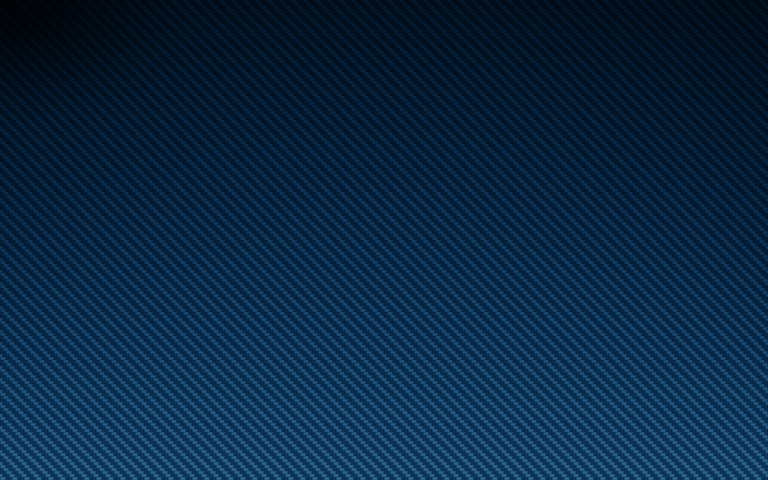
Write a WebGL 1 fragment shader that draws this texture.

```glsl
precision highp float;
// Navy carbon-fibre twill: stepped diagonal ribs, lit from below and fading to black at the top.

uniform vec2 u_resolution;

const vec2 REPEATS = vec2(64.0, 40.0);  // twill repeats across and down
const float STEPS = 4.0;                // threads per repeat
const float CONTRAST = 0.7;             // strength of the weave relief
const int SAMPLES = 4;                  // subsamples per pixel side

// Rounded bump over one thread width, t in 0..1
float threadRound(float t) {
  return sqrt(max(4.0 * t * (1.0 - t), 0.0));
}

// Soft-edged float covering half of a repeat
float floatMask(float phase, float edge) {
  return smoothstep(0.0, edge, phase) * (1.0 - smoothstep(0.5 - edge, 0.5, phase));
}

// Relative brightness of the weave, averaging about one
float twill(vec2 p) {
  vec2 thread = p * STEPS;
  vec2 id = floor(thread);
  vec2 across = fract(thread);

  // Bright horizontal floats, shifted by one thread on each row
  float weftPhase = fract(p.x + id.y / STEPS);
  float weft = floatMask(weftPhase, 0.07);
  float weftShade = mix(1.05, 1.6, threadRound(across.y));
  weftShade *= 0.9 + 0.2 * threadRound(clamp(weftPhase * 2.0, 0.0, 1.0));

  // Dark vertical floats fill the gaps between them
  float warpPhase = fract(p.y + id.x / STEPS);
  float warpShade = mix(0.4, 0.68, threadRound(across.x));
  warpShade *= 0.85 + 0.3 * warpPhase;

  return mix(warpShade, weftShade, weft);
}

// Broad light: bright at the bottom, dark at the top and its corners
float lighting(vec2 uv) {
  float light = mix(0.265, 0.06, pow(uv.y, 0.9));
  float side = abs(uv.x - 0.5) * 2.0;
  light *= 1.0 - 0.22 * side * side * smoothstep(0.0, 0.8, uv.y);
  float corner = 1.0 - smoothstep(0.0, 0.28, length(uv - vec2(0.0, 1.0)));
  return light * (1.0 - 0.7 * corner);
}

// Navy ramp: deep blue in shadow, steel blue in light
vec3 navy(float level) {
  return vec3(1.2 * level * level, level, level * (2.05 - 1.75 * level));
}

void main() {
  // Average the fine weave over the pixel
  float weave = 0.0;
  for (int j = 0; j < SAMPLES; j++) {
    for (int i = 0; i < SAMPLES; i++) {
      vec2 offset = (vec2(float(i), float(j)) + 0.5) / float(SAMPLES) - 0.5;
      vec2 uv = (gl_FragCoord.xy + offset) / u_resolution;
      weave += twill(uv * REPEATS);
    }
  }
  weave = mix(1.0, weave / float(SAMPLES * SAMPLES), CONTRAST);

  vec2 uv = gl_FragCoord.xy / u_resolution;
  gl_FragColor = vec4(navy(lighting(uv) * weave), 1.0);
}
```
